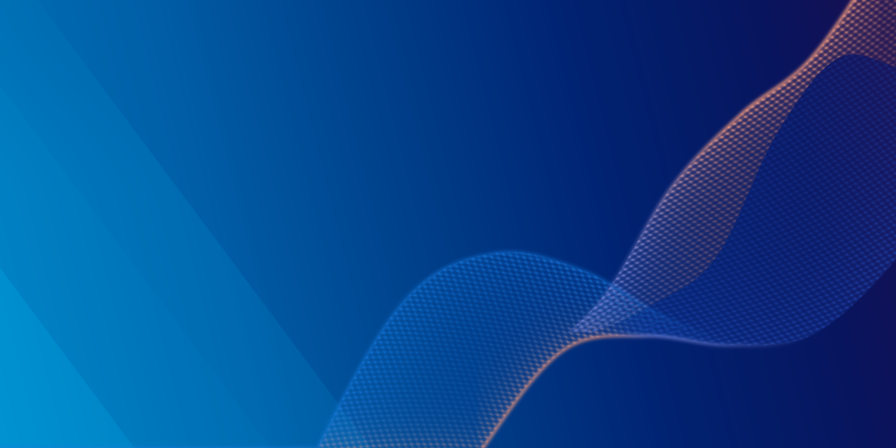
Write a WebGL 1 fragment shader that draws this background.

```glsl
precision highp float;
uniform vec2 u_resolution;

// Backdrop colours, left to right
const vec3 AZURE = vec3(0.0, 0.47, 0.735);
const vec3 COBALT = vec3(0.0, 0.365, 0.65);
const vec3 ROYAL = vec3(0.0, 0.26, 0.55);
const vec3 NAVY = vec3(0.0, 0.135, 0.445);
const vec3 INDIGO = vec3(0.03, 0.08, 0.365);
const vec3 VIOLET = vec3(0.09, 0.06, 0.32);
const vec3 BAND_LIGHT = vec3(0.0, 0.06, 0.05);

// Ribbon colours
const vec3 SKY = vec3(0.08, 0.48, 0.88);
const vec3 SLATE = vec3(0.12, 0.27, 0.68);
const vec3 LAVENDER = vec3(0.42, 0.48, 0.80);
const vec3 CORAL = vec3(0.86, 0.55, 0.48);

// Ribbon curves: eight evenly spaced heights, with start and step in x
const vec4 CREST_A = vec4(-0.453, 0.0, 0.333, 0.435);
const vec4 CREST_B = vec4(0.396, 0.286, 0.227, 0.224);
const vec2 CREST_X = vec2(0.510, 0.198);
const vec4 BELLY_A = vec4(-0.323, -0.016, 0.216, 0.250);
const vec4 BELLY_B = vec4(0.229, 0.255, 0.427, 0.693);
const vec2 BELLY_X = vec2(0.880, 0.1875);
const vec4 RIDGE_A = vec4(0.120, 0.198, 0.333, 0.581);
const vec4 RIDGE_B = vec4(0.745, 0.870, 1.096, 1.344);
const vec2 RIDGE_X = vec2(1.029, 0.15625);
const vec4 FOLD_A = vec4(0.203, 0.258, 0.323, 0.427);
const vec4 FOLD_B = vec4(0.703, 0.870, 0.849, 0.797);
const vec2 FOLD_X = vec2(1.193, 0.1354);

const float DOT_SPACING = 0.0115;
const float EDGE_WIDTH = 0.0055;

// Catmull-Rom weights for four knot distances
vec4 knotWeights(vec4 t) {
  t = min(abs(t), 2.0);
  vec4 inner = (1.5 * t - 2.5) * t * t + 1.0;
  vec4 outer = ((-0.5 * t + 2.5) * t - 4.0) * t + 2.0;
  return mix(inner, outer, step(1.0, t));
}

float curveHeight(float x, vec4 a, vec4 b, vec2 span) {
  float s = clamp((x - span.x) / span.y, 1.0, 6.0);
  vec4 k = s - vec4(0.0, 1.0, 2.0, 3.0);
  return dot(a, knotWeights(k)) + dot(b, knotWeights(k - 4.0));
}

// Approximate signed distance above a curve
float gapAbove(vec2 p, vec4 a, vec4 b, vec2 span) {
  const float e = 0.004;
  float y = curveHeight(p.x, a, b, span);
  float slope = (curveHeight(p.x + e, a, b, span) - y) / e;
  return (p.y - y) / sqrt(1.0 + slope * slope);
}

float edgeGlow(float gap, float width) {
  return exp(-gap * gap / (width * width));
}

// Staggered round dots from 0 to 1, on a slightly bent and rotated grid
float dotMesh(vec2 p, float angle, float bend) {
  float c = cos(angle), s = sin(angle);
  vec2 q = vec2(c * p.x + s * p.y, c * p.y - s * p.x);
  q.y += bend * sin(q.x * 5.0);
  q *= 6.2832 / DOT_SPACING;
  float wave = 0.5 + 0.25 * (cos(q.x * 0.85) + cos(q.y + 0.4 * q.x));
  return wave * wave;
}

vec3 backdrop(vec2 p, float px) {
  float t = p.x + 0.25 * p.y;
  vec3 c = mix(AZURE, COBALT, clamp(t / 0.6, 0.0, 1.0));
  c = mix(c, ROYAL, clamp((t - 0.6) / 0.4, 0.0, 1.0));
  c = mix(c, NAVY, clamp((t - 1.0) / 0.5, 0.0, 1.0));
  c = mix(c, INDIGO, clamp((t - 1.5) / 0.45, 0.0, 1.0));
  c = mix(c, VIOLET, clamp((t - 1.95) / 0.25, 0.0, 1.0));
  // Slanted translucent bands
  vec3 band = 1.0 - smoothstep(-px, px, p.x + 0.746 * p.y - vec3(0.829, 0.604, 0.30));
  float fade = 1.0 - smoothstep(0.55, 1.0, p.y);
  return c + BAND_LIGHT * dot(band, vec3(0.25 + 0.5 * fade, 0.2, 0.8));
}

void main() {
  vec2 p = gl_FragCoord.xy / u_resolution * vec2(2.0, 1.0);
  float px = 1.0 / u_resolution.y;
  vec3 color = backdrop(p, px);

  float crest = gapAbove(p, CREST_A, CREST_B, CREST_X);
  float belly = gapAbove(p, BELLY_A, BELLY_B, BELLY_X);
  float ridge = gapAbove(p, RIDGE_A, RIDGE_B, RIDGE_X);
  float fold = gapAbove(p, FOLD_A, FOLD_B, FOLD_X);
  vec4 above = smoothstep(-px, px, vec4(crest, belly, ridge, fold));
  float warmBelly = 1.0 - smoothstep(1.32, 1.48, p.x);

  // Left wave
  float wave = above.y * (1.0 - above.x) * (1.0 - smoothstep(1.30, 1.68, p.x));
  float mesh = dotMesh(p, 0.35, 0.03);
  float sheen = 0.12 + 0.26 * exp(crest / 0.10);
  color = mix(color, SKY, wave * sheen * (0.4 + 1.5 * mesh));
  float ember = exp(-max(belly, 0.0) / 0.035) * warmBelly;
  color = mix(color, CORAL, wave * ember * (0.1 + 0.6 * mesh));

  // Cool side of the right sheet
  float cool = above.y * (1.0 - above.w) * (1.0 - above.z) * smoothstep(1.30, 1.46, p.x);
  mesh = dotMesh(p, 0.75, 0.03);
  float depth = 0.20 + 0.22 * exp(-max(belly, 0.0) / 0.14);
  color = mix(color, SLATE, cool * depth * (0.5 + 1.3 * mesh));

  // Warm side of the right sheet
  float warm = above.w * above.y * (1.0 - above.z) * smoothstep(1.17, 1.32, p.x);
  mesh = dotMesh(p, 0.95, 0.02);
  float heat = 0.20 + 0.35 * exp(ridge / 0.045);
  vec3 thread = mix(LAVENDER, CORAL, smoothstep(1.35, 1.65, p.x));
  color = mix(color, thread, warm * heat * (0.4 + 1.5 * mesh));

  // Bright rims
  float ridgeRim = edgeGlow(ridge, EDGE_WIDTH) * smoothstep(1.18, 1.70, p.x);
  float bellyRim = edgeGlow(belly, EDGE_WIDTH) * (1.0 - smoothstep(1.45, 1.85, p.x));
  float crestRim = edgeGlow(crest, EDGE_WIDTH) * (1.0 - smoothstep(1.30, 1.60, p.x));
  color = mix(color, SKY, 0.30 * crestRim);
  color = mix(color, mix(LAVENDER, CORAL, warmBelly), 0.55 * bellyRim);
  color = mix(color, thread, 0.65 * ridgeRim);

  gl_FragColor = vec4(color, 1.0);
}
```
